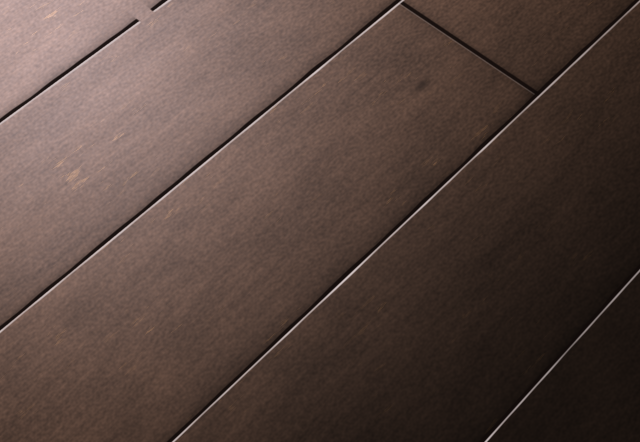
Write a Shadertoy shader that draws this texture.

```glsl
// Dark wooden floor planks in perspective, with bevelled seams, grain and a window glare.

const vec2 VANISHING = vec2(5.1, 4.45);   // where the long seams converge
const float PLANK_LENGTH = 6.0;
const vec3 WOOD = vec3(0.295, 0.213, 0.168);
const vec3 FLECK = vec3(0.17, 0.115, 0.05);
const vec3 GLARE = vec3(0.43, 0.41, 0.44);
const vec3 GROOVE = vec3(0.065, 0.04, 0.035);
const vec3 EDGE_LIGHT = vec3(0.85, 0.80, 0.80);

vec2 hash2(vec2 cell) {
    vec3 q = fract(cell.xyx * vec3(0.1031, 0.1030, 0.0973));
    q += dot(q, q.yzx + 33.33);
    return fract((q.xx + q.yz) * q.zy);
}

float corner(vec2 cell, vec2 offset) {
    float angle = 6.2832 * hash2(cell).x;
    return dot(vec2(cos(angle), sin(angle)), offset);
}

// Gradient noise, roughly -0.7 to 0.7
float gradientNoise(vec2 p) {
    vec2 i = floor(p), f = p - i;
    vec2 u = f * f * f * (f * (f * 6.0 - 15.0) + 10.0);
    vec2 e = vec2(1.0, 0.0);
    return mix(mix(corner(i, f), corner(i + e, f - e), u.x),
               mix(corner(i + e.yx, f - e.yx), corner(i + e.xx, f - e.xx), u.x), u.y);
}

float fbm(vec2 p) {
    float sum = 0.0, amplitude = 0.6;
    for (int octave = 0; octave < 4; octave++) {
        sum += amplitude * gradientNoise(p);
        p = p * 2.03 + 11.7;
        amplitude *= 0.55;
    }
    return sum;
}

// Floor coordinates: x runs along the planks, y counts planks across
vec2 floorPlane(vec2 p) {
    vec2 d = VANISHING - p;
    float depth = 0.12 * d.y - 0.0066 * d.x;
    return vec2(0.67 * p.x + p.y - 1.603, d.y - 0.731 * d.x) / depth;
}

// Coverage of the strip between two signed distances
float strip(float d, float from, float to, float soft) {
    return smoothstep(from - soft, from + soft, d) * (1.0 - smoothstep(to - soft, to + soft, d));
}

// Wood surface: tone, pores, golden flecks and one knot near the plank end
vec3 wood(vec2 p, vec2 q, float plank, float fromEnd) {
    vec2 g = q + vec2(plank * 17.3, plank * 5.1);
    float mottle = fbm(g * vec2(1.8, 4.0));
    float streak = fbm(g * vec2(4.5, 24.0));
    float pores = gradientNoise(g * vec2(34.0, 62.0)) + 0.7 * gradientNoise(p * 150.0);
    float tone = 1.0 + 0.22 * mottle + 0.20 * streak + 0.20 * pores
               + 0.10 * (hash2(vec2(plank + 9.0, 3.0)).x - 0.5);
    float patches = smoothstep(-0.1, 0.35, fbm(g * vec2(1.3, 3.0) + 40.0));
    float flecks = smoothstep(0.20, 0.42, fbm(g * vec2(6.0, 26.0) + 70.0)) * patches;
    vec2 k = vec2(fromEnd + 0.37, fract(q.y) - 0.5) + 0.03 * mottle;
    float knot = exp(-dot(k * k, vec2(330.0, 900.0)));
    return WOOD * tone * (1.0 - 0.4 * knot) + FLECK * flecks * 0.75;
}

void mainImage(out vec4 fragColor, in vec2 fragCoord) {
    vec2 p = fragCoord / iResolution.y;
    float pixel = 1.0 / iResolution.y;
    vec2 q = floorPlane(p);
    vec2 stepX = floorPlane(p + vec2(0.001, 0.0)) - q;
    vec2 stepY = floorPlane(p + vec2(0.0, 0.001)) - q;
    vec2 slope = vec2(length(vec2(stepX.x, stepY.x)), length(vec2(stepX.y, stepY.y))) / 0.001;

    // Signed canvas distances to the nearest long seam and end joint
    float plank = floor(q.y);
    float seam = floor(q.y + 0.5);
    float along = q.x - 1.5 * (1.0 - mod(plank, 2.0));
    float fromEnd = along - PLANK_LENGTH * floor(along / PLANK_LENGTH + 0.5);
    float seamDist = (q.y - seam) / slope.y;
    float endDist = fromEnd / slope.x;

    // Wood falls into shadow to the lower right, glare washes the upper left
    float shade = mix(1.0, 0.33, smoothstep(-0.1, 1.2, p.x - p.y));
    vec2 toGlare = p - vec2(0.05, 1.0);
    float glare = exp(-2.2 * dot(toGlare, toGlare));
    float sheen = 1.0 + 0.10 * gradientNoise(p * 130.0) + 0.10 * fbm(q * vec2(1.5, 5.0));
    vec3 color = wood(p, q, plank, fromEnd) * shade + GLARE * glare * sheen;

    // End joints: dark groove with a faint lit lip
    float soft = 0.7 * pixel + 0.0006;
    color *= 1.0 - 0.3 * exp(-abs(endDist) * 130.0);
    color = mix(color, GROOVE, 0.85 * strip(endDist, -0.004, 0.004, soft));
    color = mix(color, EDGE_LIGHT, 0.22 * strip(endDist, -0.0065, -0.004, soft));

    // Long seams: soft shadow, groove, then a bright bevel; one stretch is worn shut
    float wear = gradientNoise(vec2(q.x * 5.0, seam * 7.3));
    float worn = (1.0 - step(0.5, abs(seam))) * (1.0 - smoothstep(0.045, 0.06, abs(q.x + 1.08)));
    float open = 1.0 - worn;
    float grooveWidth = 0.0075 + 0.003 * wear;
    float bevelWidth = 0.0042 + 0.0012 * wear;
    float shadow = (1.0 - step(0.0, seamDist)) * exp(seamDist * 75.0);
    color *= 1.0 - 0.4 * shadow * open;
    color = mix(color, GROOVE, 0.9 * open * strip(seamDist, -grooveWidth, 0.0, soft));
    float lit = (0.78 + 0.3 * wear) * mix(1.0, 0.75, smoothstep(0.9, 1.4, p.x));
    color = mix(color, EDGE_LIGHT, lit * open * strip(seamDist, 0.0, bevelWidth, soft));

    fragColor = vec4(clamp(color, 0.0, 1.0), 1.0);
}
```
